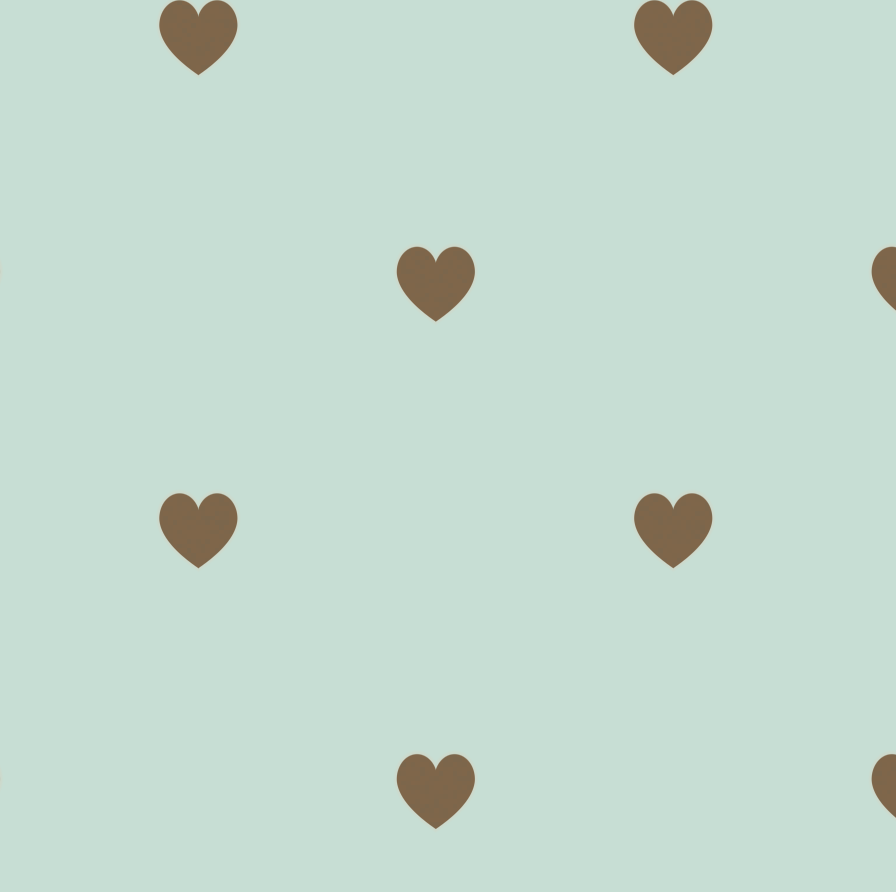
This pattern is drawn by a WebGL 2 fragment shader. Its source:

```glsl
#version 300 es
precision highp float;
// Small brown hearts scattered in staggered rows on a pale mint ground.
// Each row repeats one heart with mod; the heart joins two elliptical lobes
// to a curved point, with a faint pale rim and slight mottling in the brown.

uniform vec2 u_resolution;
out vec4 outColor;

float hash(vec2 p) {
    return fract(sin(dot(p, vec2(127.1, 311.7))) * 43758.5453);
}

// Approximate signed distance to a heart of half width 1, tip at the origin
float heart(vec2 p) {
    p.x = abs(p.x);
    float waist = 1.28;
    if (p.y > waist) {
        vec2 lobe = (p - vec2(0.48, waist)) / vec2(0.52, 0.645);
        return (length(lobe) - 1.0) * 0.52;
    }
    float rise = 1.0 - p.y / waist;
    float halfWidth = 1.0 - pow(rise, 1.86);
    float slope = 1.86 / waist * pow(rise, 0.86);
    return (p.x - halfWidth) / sqrt(1.0 + slope * slope);
}

void main() {
    vec2 uv = gl_FragCoord.xy / u_resolution;
    float size = 0.0436;
    float period = 0.53;

    // Nearest heart over four staggered rows; the lowest sits a little further down
    float d = 1e3;
    for (int i = 0; i < 4; i++) {
        float row = float(i);
        float x = uv.x - 0.2214 - 0.5 * period * mod(row, 2.0);
        x = mod(x + 0.5 * period, period) - 0.5 * period;
        float tip = 0.9158 - 0.2764 * row - (i == 3 ? 0.016 : 0.0);
        d = min(d, heart(vec2(x, uv.y - tip) / size));
    }

    // Ground with a thin cream rim
    float pixel = 1.0 / (u_resolution.x * size);
    vec3 mint = vec3(0.78, 0.87, 0.83);
    vec3 cream = vec3(0.82, 0.84, 0.78);
    vec3 color = mix(mint, cream, 0.6 * (1.0 - smoothstep(0.02, 0.1, d)));

    // Brown fill, mottled towards olive
    float mottle = hash(floor(uv * 192.0));
    vec3 brown = mix(vec3(0.50, 0.40, 0.29), vec3(0.45, 0.40, 0.31), 0.4 * mottle * mottle);
    color = mix(brown, color, smoothstep(-0.7 * pixel, 0.7 * pixel, d));

    outColor = vec4(color, 1.0);
}
```
